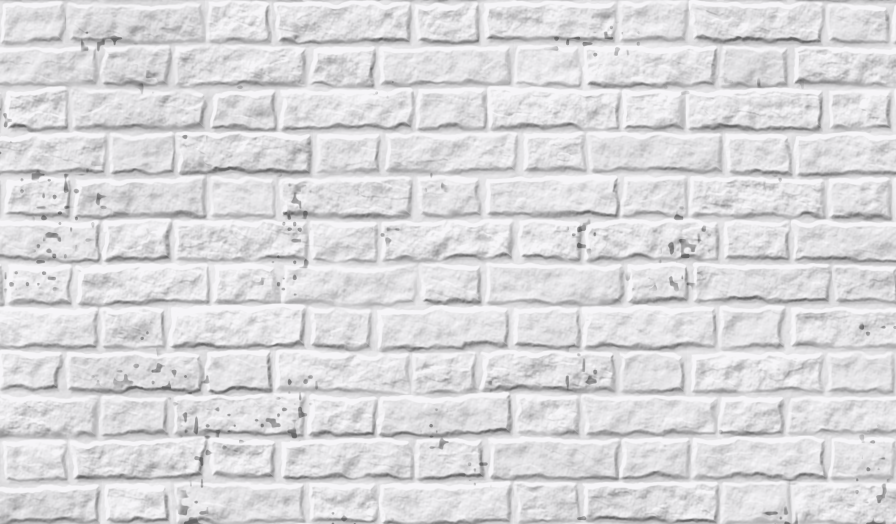
Write a Shadertoy shader that draws this texture.

```glsl
// White painted brick wall: alternating short and long bricks, each course
// shifted by half a repeat. A height field (bricks, chips, plaster grain)
// is shaded by its slope toward a light at the upper left.

#define ROWS 12.0      // courses down the canvas; one course is one unit
#define PERIOD 4.72    // width of one short plus one long brick
#define HEADER 1.57    // width of the short brick
#define GAP 0.035      // half width of the joints
#define BEVEL 0.12     // width of the rounded brick edge
#define WEAR 0.25      // chipping of the brick outlines
#define GRAIN 1.5      // roughness of the painted faces
#define RELIEF 0.46    // contrast of the slope shading
#define SHADOW 0.13    // strength of the shade under the bricks
#define PAINT 0.888    // brightness of a flat face
#define TINT vec3(1.0, 0.997, 1.006)

float hash(vec2 p) {
    vec3 h = fract(vec3(p.xyx) * 0.1031);
    h += dot(h, h.yzx + 33.33);
    return fract((h.x + h.y) * h.z);
}

float noise(vec2 p) {
    vec2 i = floor(p), f = fract(p);
    f = f * f * (3.0 - 2.0 * f);
    return mix(mix(hash(i), hash(i + vec2(1, 0)), f.x),
               mix(hash(i + vec2(0, 1)), hash(i + vec2(1, 1)), f.x), f.y);
}

float fbm(vec2 p) {
    float sum = 0.0, amp = 0.5;
    for (int i = 0; i < 4; i++) {
        sum += amp * noise(p);
        p = mat2(1.6, 1.2, -1.2, 1.6) * p + 17.3;
        amp *= 0.5;
    }
    return sum;
}

// Bend the courses slightly so that no joint is ruler straight.
vec2 bend(vec2 p) {
    return p + 0.11 * (vec2(noise(p * 0.9 + 40.0), noise(p * 0.6 + 70.0)) - 0.5);
}

// Signed distance to the brick around p; id receives its own number pair.
float brickDistance(vec2 p, out vec2 id) {
    float row = floor(p.y);
    float odd = mod(row, 2.0);
    float x = p.x - mix(2.36, 0.05, odd) - 0.2 * (hash(vec2(row, 5.0)) - 0.5);
    float cell = floor(x / PERIOD);
    x -= cell * PERIOD;

    float split = HEADER + 0.14 * (hash(vec2(cell + 9.0, row)) - 0.5);
    float isLong = step(split, x);
    float left = isLong * split;
    float right = mix(split, PERIOD, isLong);
    id = vec2(cell * 2.0 + isLong + 20.0, row + 3.0);

    float gap = GAP * (0.7 + 0.7 * hash(id + 31.0));
    float radius = 0.07;
    vec2 halfSize = vec2(0.5 * (right - left), 0.5) - gap - radius;
    vec2 d = abs(vec2(x - 0.5 * (left + right), fract(p.y) - 0.5)) - halfSize;
    return length(max(d, 0.0)) + min(max(d.x, d.y), 0.0) - radius;
}

// Small holes, gathered in a few places.
float pits(vec2 p) {
    return smoothstep(0.74, 0.86, noise(p * 8.0 + 11.0))
         * smoothstep(0.72, 0.84, noise(p * 0.9 + 53.0));
}

float height(vec2 p) {
    vec2 id;
    float grain = fbm(p * 2.6) - 0.47;
    float dist = brickDistance(bend(p), id) + WEAR * grain;
    float face = 1.0 - smoothstep(-BEVEL, 0.0, dist);

    // Flaked layers of paint leave thin, mostly level ledges.
    float ledge = smoothstep(0.47, 0.56, fbm(p * vec2(1.4, 2.6) + 90.0));
    float rough = mix(0.5, 1.3, hash(id + 7.0));
    float depth = mix(0.55, 1.1, hash(id + 13.0)) * mix(0.7, 1.3, noise(p * 1.7 + 25.0));
    return 0.6 * grain + face * (depth + rough * (GRAIN * grain + 0.2 * ledge));
}

float shade(vec2 p) {
    vec2 toLight = normalize(vec2(-0.5, 0.87));
    float h = height(p);
    float slope = h - height(p + 0.05 * toLight);
    float cover = clamp(height(p + 0.15 * toLight) - h, 0.0, 1.0);

    vec2 id;
    brickDistance(bend(p), id);
    float tone = PAINT + 0.03 * (hash(id) - 0.5) + 0.05 * (noise(p * 0.35) - 0.5);
    tone += RELIEF * slope * (slope > 0.0 ? 0.65 : 1.0);
    tone -= SHADOW * cover + 0.3 * pits(p);
    return clamp(tone, 0.4, 0.965);
}

void mainImage(out vec4 fragColor, in vec2 fragCoord) {
    // Four samples per pixel smooth the fine grain.
    float tone = 0.0;
    for (int i = 0; i < 4; i++) {
        vec2 offset = vec2(i % 2, i / 2) * 0.5 - 0.25;
        tone += 0.25 * shade((fragCoord + offset) / iResolution.y * ROWS);
    }
    fragColor = vec4(tone * TINT, 1.0);
}
```
